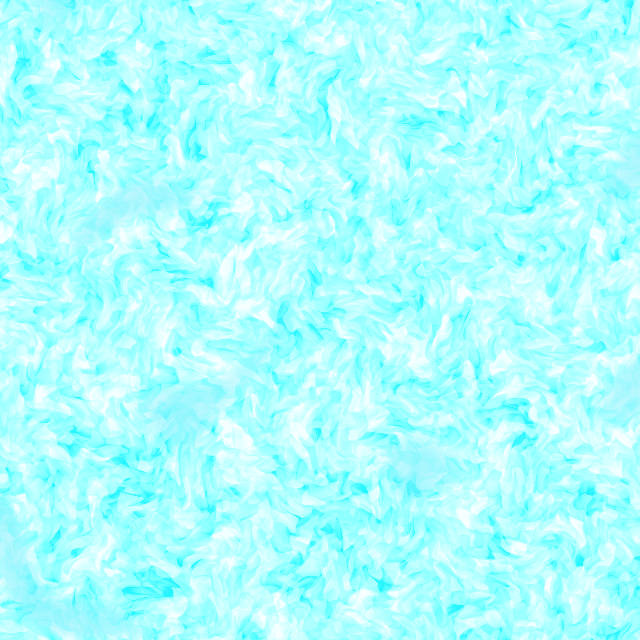
Give the GLSL for this texture, as a three.js fragment shader.

```glsl
// Ruffled pale cyan flakes, layered like dabs of wet paint.
varying vec2 vUv;

vec3 hash3(vec2 p) {
  vec3 q = fract(p.xyx * vec3(0.1031, 0.1030, 0.0973));
  q += dot(q, q.yxz + 33.33);
  return fract((q.xxy + q.yzz) * q.zyx);
}

mat2 rotation(float angle) {
  float c = cos(angle), s = sin(angle);
  return mat2(c, s, -s, c);
}

// Layered sines, each turned against the last, ruffle the plane.
vec2 ruffle(vec2 p) {
  float frequency = 27.0;
  for (int i = 0; i < 6; i++) {
    float phase = float(i) * 1.9;
    p = rotation(1.1) * p;
    p += 0.30 / frequency * sin(frequency * p.yx + vec2(phase, phase * 1.6 + 0.7));
    frequency *= 1.63;
  }
  return p;
}

// Cellular noise with stretched, randomly turned cells.
// x: shaded tone of the flake, y: distance from its rim.
vec2 flakes(vec2 p, float sharpness) {
  vec2 cell = floor(p);
  float nearest = 9.0, second = 9.0, total = 0.0, tone = 0.0;
  for (int y = -2; y <= 2; y++) {
    for (int x = -2; x <= 2; x++) {
      vec2 id = cell + vec2(float(x), float(y));
      vec3 rnd = hash3(id + 57.0);
      vec2 local = rotation(rnd.z * 40.0) * (id + rnd.xy - p);
      float d = length(local * vec2(0.7, 1.5));
      float weight = exp(-sharpness * d);
      float shade = fract(rnd.z * 17.3 + rnd.x * 5.1) + 0.5 * local.y;
      tone += weight * shade;
      total += weight;
      second = min(second, max(nearest, d));
      nearest = min(nearest, d);
    }
  }
  return vec2(tone / total, second - nearest);
}

void main() {
  vec2 p = ruffle(vUv + 3.0);
  vec2 broad = flakes(p * 19.0, 30.0);
  vec2 medium = flakes(p * 37.0 + 40.0, 27.0);
  vec2 fine = flakes(p * 68.0 + 90.0, 22.0);

  // Red alone carries the tone, from deep cyan to near white.
  float red = 0.715;
  red += 0.15 * (broad.x - 0.5) + 0.27 * (medium.x - 0.5) + 0.24 * (fine.x - 0.5);

  // Thin shadowed rims between flakes.
  red -= 0.08 * (1.0 - smoothstep(0.0, 0.14, medium.y));
  red -= 0.06 * (1.0 - smoothstep(0.0, 0.08, broad.y));

  // Scattered gaps sink to saturated cyan.
  red -= 0.22 * smoothstep(0.55, 0.36, red);
  red = clamp(red, 0.15, 0.96);
  vec3 color = vec3(red, mix(0.96, 1.0, smoothstep(0.15, 0.45, red)), 1.0);

  // A few washed, bluish patches with low contrast.
  vec2 w = vUv + 0.03 * sin(vUv.yx * 23.0);
  float wash = sin(9.0 * w.x + 2.0 * sin(5.0 * w.y)) * sin(10.0 * w.y + 1.3 * sin(7.0 * w.x));
  color = mix(color, vec3(0.56, 0.95, 0.99), 0.6 * smoothstep(0.76, 1.0, wash));

  gl_FragColor = vec4(color, 1.0);
}
```
